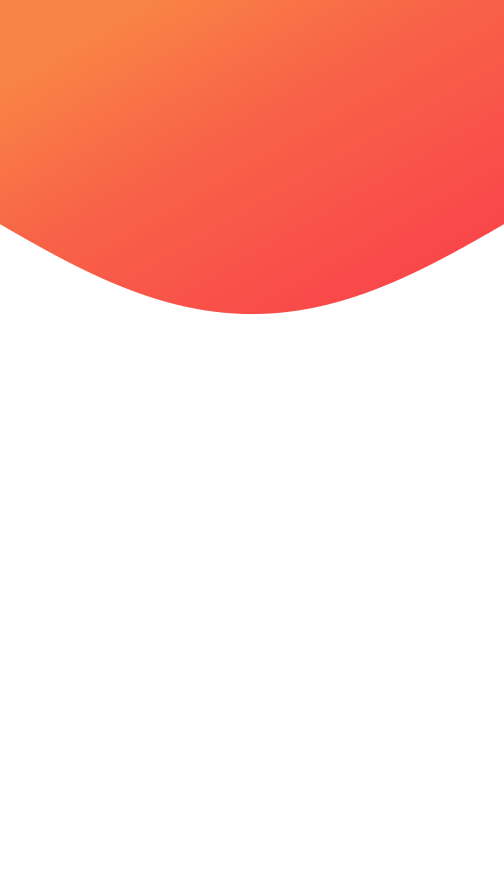
Reproduce this background procedurally as a Shadertoy shader.

```glsl
// Draws a warm orange-to-red header with a rounded lower edge on white.

const vec3 WHITE = vec3(1.0);
const vec3 ORANGE = vec3(0.976, 0.510, 0.270);
const vec3 CORAL = vec3(0.973, 0.387, 0.282);
const vec3 RED = vec3(0.976, 0.280, 0.292);

// Height of the curved edge; offset is -1 to 1 across the canvas.
float edgeHeight(float offset, float lowest) {
    float squared = offset * offset;
    return lowest + 0.1193 * squared - 0.0190 * squared * squared;
}

// Slope of the curved edge with respect to offset.
float edgeSlope(float offset) {
    return 0.2386 * offset - 0.0760 * offset * offset * offset;
}

// Three-stop linear ramp.
vec3 warmRamp(float t, float start, float middle, float end) {
    float first = clamp((t - start) / (middle - start), 0.0, 1.0);
    float second = clamp((t - middle) / (end - middle), 0.0, 1.0);
    return mix(mix(ORANGE, CORAL, first), RED, second);
}

void mainImage(out vec4 fragColor, in vec2 fragCoord) {
    vec2 uv = fragCoord / iResolution.xy;
    float aspect = iResolution.x / iResolution.y;

    // Diagonal gradient measured from the top left corner
    vec2 fromCorner = vec2(uv.x * aspect, 1.0 - uv.y);
    float along = dot(fromCorner, vec2(0.5, 0.866));
    vec3 warm = warmRamp(along, 0.09, 0.254, 0.495);

    // Curved header edge, smoothed over about one pixel
    float offset = uv.x * 2.0 - 1.0;
    float slope = edgeSlope(offset) * 2.0 / aspect;
    float dist = (uv.y - edgeHeight(offset, 0.6495)) / sqrt(1.0 + slope * slope);
    float coverage = clamp(dist * iResolution.y + 0.5, 0.0, 1.0);

    fragColor = vec4(mix(WHITE, warm, coverage), 1.0);
}
```
